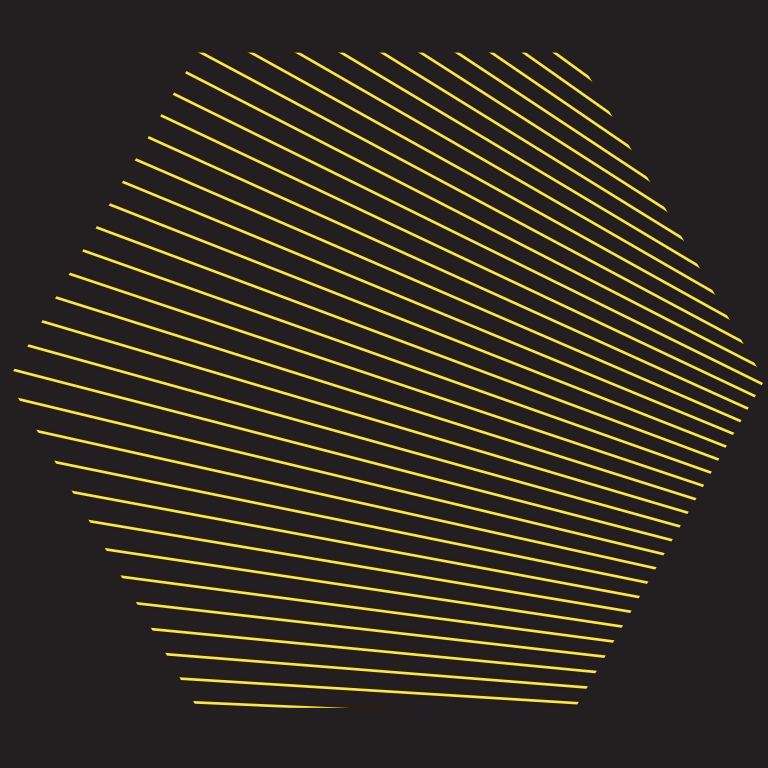
Reproduce this background procedurally as a Shadertoy shader.

```glsl
// Draws a fan of thin yellow rays cut to a hexagon on a near-black ground.

const vec3 GROUND     = vec3(0.139, 0.121, 0.125);
const vec3 INNER_HALO = vec3(0.150, 0.120, 0.050);
const vec3 OUTER_HALO = vec3(0.140, 0.110, 0.175);
const vec3 RAY_COLOR  = vec3(0.960, 0.890, 0.400);

const vec2  HEX_CENTER  = vec2(0.5029, 0.5049);
const float HEX_APOTHEM = 0.4266;

const vec2  HUB         = vec2(1.9909, 0.0078); // point where all rays meet
const float RAY_LAST    = 35.0;                 // index of the lowest ray
const float RAY_WIDTH   = 0.0035;
const float SLOPE_FIRST = 0.728;                // slope of ray 0
const float SLOPE_STEP  = 0.01934;              // drop in slope per ray
const float SLOPE_SKEW  = 0.0041;               // perspective of the spacing

const float INNER_RADIUS = 0.0060;
const float OUTER_RADIUS = 0.0080;
const float HALO_SOFT    = 0.0008;

// Signed distance to a hexagon with flat top and bottom
float hexagon(vec2 p, float apothem) {
    p = abs(p);
    return max(p.y, dot(p, vec2(0.8660, 0.5))) - apothem;
}

// Distance to the nearest ray of the fan
float fanDistance(vec2 uv) {
    vec2 fromHub = vec2(HUB.x - uv.x, uv.y - HUB.y);
    float slope = fromHub.y / fromHub.x;

    // Invert the slope formula to find the ray index, then snap it
    float index = (SLOPE_FIRST - slope) / (slope * SLOPE_SKEW + SLOPE_STEP);
    index = clamp(floor(index + 0.5), 0.0, RAY_LAST);

    float raySlope = (SLOPE_FIRST - SLOPE_STEP * index) / (1.0 + SLOPE_SKEW * index);
    return abs(fromHub.y - raySlope * fromHub.x) / sqrt(1.0 + raySlope * raySlope);
}

// Antialiased coverage of the inside of a signed distance
float coverage(float dist, float pixel) {
    return clamp(0.5 - dist / pixel, 0.0, 1.0);
}

float halo(float dist, float radius) {
    return 1.0 - smoothstep(radius - HALO_SOFT, radius + HALO_SOFT, dist);
}

void mainImage(out vec4 fragColor, in vec2 fragCoord) {
    float pixel = 1.0 / min(iResolution.x, iResolution.y);
    vec2 uv = (fragCoord - 0.5 * iResolution.xy) * pixel + 0.5;

    float inside = coverage(hexagon(uv - HEX_CENTER, HEX_APOTHEM), pixel);
    float dist = fanDistance(uv);

    // Faint colour fringe around each ray
    vec3 color = mix(GROUND, OUTER_HALO, inside * halo(dist, OUTER_RADIUS));
    color = mix(color, INNER_HALO, inside * halo(dist, INNER_RADIUS));

    // Ray core, with blue fading faster for warmer edges
    float core = inside * coverage(dist - 0.5 * RAY_WIDTH, pixel);
    color = mix(color, RAY_COLOR, vec3(core, core, core * core));

    fragColor = vec4(color, 1.0);
}
```
